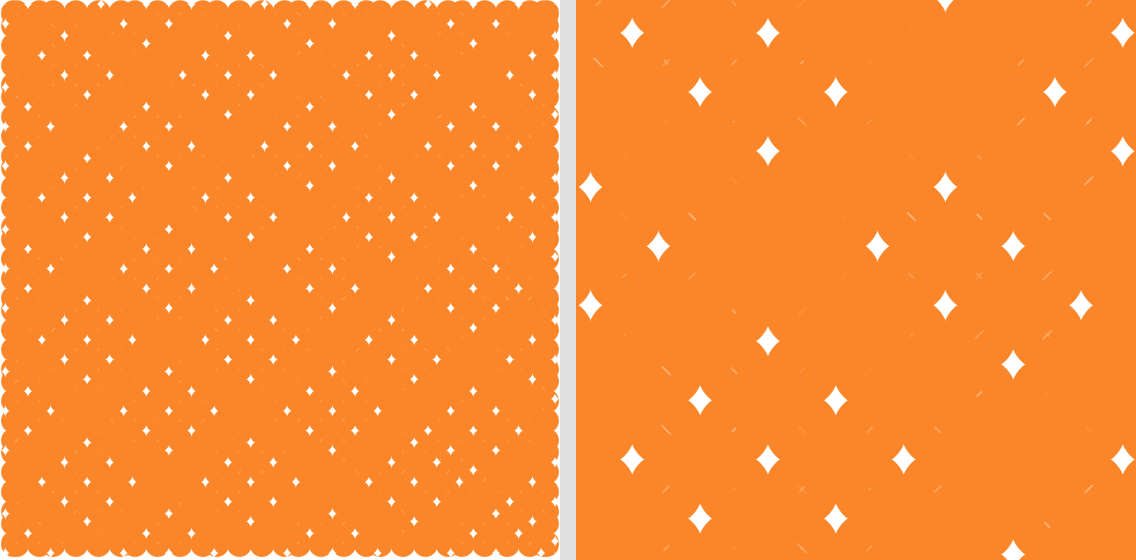
Left, the full canvas; right, a detail of the centre.
Reproduce this pattern procedurally as a Shadertoy shader.

```glsl
// Orange sheet with scalloped rim, pierced by diagonal clusters of small white stars.

const vec3 SHEET_COLOR = vec3(0.984, 0.525, 0.161);
const vec3 PAPER_COLOR = vec3(1.0);

const vec2 CLUSTER_ORIGIN = vec2(0.1556, 0.0990);
const vec2 CLUSTER_PITCH  = vec2(0.1460, 0.12695);
const vec2 STAR_STEP      = vec2(0.0404, 0.0352);  // diagonal step between stars
const float DISC_RADIUS   = 0.0220;                // discs whose gaps form the stars
const vec2 SHEET_MIN      = vec2(0.0020, 0.0005);
const vec2 SHEET_MAX      = vec2(0.9980, 0.9945);
const float SOFTNESS      = 0.75;                  // edge blur in pixel widths
const float DASH_LENGTH   = 0.0040;
const float DASH_WIDTH    = 0.0005;
const float DASH_STRENGTH = 0.40;

float hash(vec2 p) {
    vec3 q = fract(vec3(p.xyx) * 0.1031);
    q += dot(q, q.yzx + 33.33);
    return fract((q.x + q.y) * q.z);
}

float cover(float dist, float pixel) {
    return 1.0 - smoothstep(-SOFTNESS * pixel, SOFTNESS * pixel, dist);
}

// Gap left between four discs around the origin
float starDistance(vec2 p) {
    vec2 q = abs(p) - 0.5 * STAR_STEP;
    return max(DISC_RADIUS - length(q), max(q.x, q.y));
}

// Faint broken hairline at a disc centre, slanted one way or the other
float dashCover(vec2 p, vec2 key, float pixel) {
    vec2 side = vec2(p.x < 0.0 ? -1.0 : 1.0, p.y < 0.0 ? -1.0 : 1.0);
    vec2 r = p - side * 0.5 * STAR_STEP;
    float slant = hash(key + 3.7 * side) < 0.5 ? -1.0 : 1.0;
    float along = dot(r, vec2(0.707, 0.707 * slant));
    float across = dot(r, vec2(0.707 * slant, -0.707));
    float reach = DASH_LENGTH * hash(key + 5.3 * side + 11.0);
    float line = max(abs(along) - reach, abs(across) - DASH_WIDTH);
    return cover(line, pixel) * hash(key + 7.1 * side + 29.0);
}

// Nearest disc centre on each axis: four per cluster pitch
vec2 snapToDiscs(vec2 p) {
    vec2 cell = round((p - CLUSTER_ORIGIN) / CLUSTER_PITCH);
    vec2 middle = CLUSTER_ORIGIN + cell * CLUSTER_PITCH;
    vec2 slot = clamp(floor((p - middle) / STAR_STEP) + 0.5, -1.5, 1.5);
    return middle + slot * STAR_STEP;
}

// Box with a row of discs along each side
float sheetDistance(vec2 p) {
    vec2 low = SHEET_MIN + DISC_RADIUS;
    vec2 high = SHEET_MAX - DISC_RADIUS;
    vec2 center = 0.5 * (low + high);
    vec2 q = abs(p - center) - 0.5 * (high - low);
    float box = length(max(q, 0.0)) + min(max(q.x, q.y), 0.0);
    vec2 disc = clamp(snapToDiscs(p), low, high);
    vec2 side = mix(low, high, step(center, p));
    float rows = min(length(p - vec2(disc.x, side.y)), length(p - vec2(side.x, disc.y)));
    return min(box, rows - DISC_RADIUS);
}

void mainImage(out vec4 fragColor, in vec2 fragCoord) {
    vec2 p = fragCoord / iResolution.xy;
    p.y = 1.0 - p.y;                               // rows count downwards
    float pixel = 1.0 / min(iResolution.x, iResolution.y);

    // Nearest star and strongest dash among the surrounding clusters
    vec2 home = round((p - CLUSTER_ORIGIN) / CLUSTER_PITCH);
    float hole = 1.0;
    float dash = 0.0;
    for (int y = -1; y <= 1; y++) {
        for (int x = -1; x <= 1; x++) {
            vec2 cell = home + vec2(x, y);
            if (mod(cell.x + cell.y, 2.0) > 0.5) continue;   // checkered layout

            // Clusters lean outwards from the main diagonal band
            float band = 0.5 * (cell.x - cell.y);
            bool wide = band > 0.5 || (band > -0.5 && cell.x > 4.5);
            int first = wide ? -2 : -1;
            int last = band < -0.5 ? 1 : 0;
            vec2 local = p - CLUSTER_ORIGIN - cell * CLUSTER_PITCH;

            for (int rise = first; rise <= last; rise++) {
                for (int fall = -1; fall <= 1; fall++) {
                    vec2 star = local - STAR_STEP * vec2(rise + fall, fall - rise);
                    hole = min(hole, starDistance(star));
                    vec2 key = cell * 9.0 + vec2(rise, fall) + 100.0;
                    dash = max(dash, dashCover(star, key, pixel));
                }
            }
        }
    }

    // Sheet, hairlines, then rim and holes
    vec3 color = mix(SHEET_COLOR, PAPER_COLOR, DASH_STRENGTH * dash);
    float paper = max(cover(hole, pixel), 1.0 - cover(sheetDistance(p), pixel));
    fragColor = vec4(mix(color, PAPER_COLOR, paper), 1.0);
}
```
